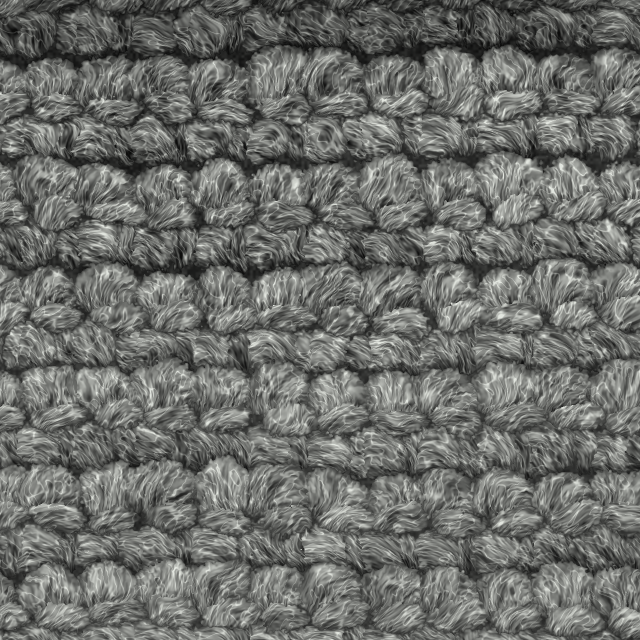
This texture is drawn by a WebGL 2 fragment shader. Its source:

```glsl
#version 300 es
precision highp float;
// Grey crochet fabric: each stitch is four overlapping padded yarn lobes
// (a fanned puff, a rope loop, a broad lower lobe and a thin leg).
// The highest lobe wins, then gets dome shading, contact shadow and fibres.

uniform vec2 u_resolution;
out vec4 outColor;

const float PITCH = 0.0893;                      // stitch width, about 11.2 across
const float FIRST_ROW = 0.124;                   // first puff line, from the top
const float ROW_STEP = 0.168;                    // about 6.2 bands down
const float ROW_SHRINK = 0.0016;                 // bands tighten towards the bottom
const vec3 YARN_TINT = vec3(0.985, 1.0, 0.97);
const float GAP_TONE = 0.13;
const float PLY_CONTRAST = 0.27;
const float HAIR_CONTRAST = 0.36;
const float GLINT = 0.20;
const float CONTACT_SHADOW = 0.42;
const int LOBES = 4;

// Centre xy and radii, in stitch widths
const vec4 LOBE_SHAPE[LOBES] = vec4[LOBES](
  vec4(-0.15, 0.0, 0.57, 0.48),
  vec4(0.02, -0.45, 0.49, 0.27),
  vec4(0.66, -0.98, 0.44, 0.46),
  vec4(0.23, -1.0, 0.23, 0.42));
// Fibre angle, fan amount, lift and brightness
const vec4 LOBE_YARN[LOBES] = vec4[LOBES](
  vec4(1.25, 0.60, 0.30, 0.55),
  vec4(0.42, 0.25, 0.42, 0.56),
  vec4(-0.65, 0.35, 0.06, 0.53),
  vec4(2.10, 0.15, 0.0, 0.47));

float hash(vec2 p) {
  vec3 q = fract(vec3(p.xyx) * 0.1031);
  q += dot(q, q.yzx + 33.33);
  return fract((q.x + q.y) * q.z);
}

float noise(vec2 p) {
  vec2 i = floor(p), f = fract(p);
  f = f * f * (3.0 - 2.0 * f);
  return mix(mix(hash(i), hash(i + vec2(1, 0)), f.x),
             mix(hash(i + vec2(0, 1)), hash(i + vec2(1, 1)), f.x), f.y);
}

vec2 rotate(vec2 p, float a) {
  float c = cos(a), s = sin(a);
  return vec2(c * p.x + s * p.y, c * p.y - s * p.x);
}

float rowLine(float row) {
  return FIRST_ROW + row * (ROW_STEP - ROW_SHRINK * row);
}

// Twisted plies, fine hairs and thin bright glints along the local x axis
float fibres(vec2 p, float seed) {
  vec2 offset = vec2(seed * 91.0, seed * 57.0) + 50.0;
  p.y += 0.10 * noise(p * 3.5 + offset);
  float ply = noise(p * vec2(4.0, 14.0) + offset) - 0.5;
  float hair = noise(p * vec2(9.0, 40.0) + offset.yx) - 0.5;
  float ridge = abs(noise(rotate(p, 0.4) * vec2(5.0, 19.0) + offset) - 0.5);
  float glint = smoothstep(0.12, 0.0, ridge) - 0.33;
  return PLY_CONTRAST * ply + HAIR_CONTRAST * hair + GLINT * glint;
}

float fabricTone(vec2 uv) {
  float down = 1.0 - uv.y + 0.005 * sin(uv.x * 5.0 + uv.y * 4.0);
  vec2 grid = vec2(uv.x, down) / PITCH;
  vec2 bulge = vec2(noise(grid * 2.3), noise(grid * 2.3 + 40.0)) - 0.5;
  vec2 fuzz = vec2(noise(grid * 19.0), noise(grid * 19.0 + 70.0)) - 0.5;
  float nearRow = round((down - FIRST_ROW) / (ROW_STEP - 0.005));
  float nearColumn = round(grid.x);

  // Find the topmost lobe among the neighbouring stitches
  float top = -1.0, dome = 0.0, seed = 0.0;
  vec2 inside = vec2(0.0), local = vec2(0.0);
  vec2 halo = vec2(0.0);                         // nearness to puffs and loops
  int winner = -1;
  for (int j = -1; j <= 1; j++)
  for (int i = -1; i <= 1; i++)
  for (int k = 0; k < LOBES; k++) {
    vec2 cell = vec2(nearColumn + float(i), nearRow + float(j));
    vec2 id = cell + 20.0 + float(k) * 37.0;
    float r1 = hash(id), r2 = hash(id + 11.3), r3 = hash(id + 23.7);
    vec4 shape = LOBE_SHAPE[k];
    vec2 p = vec2(grid.x - cell.x, rowLine(cell.y) / PITCH - grid.y);
    p += 0.18 * bulge - shape.xy - 0.12 * (vec2(r1, r2) - 0.5);
    p = rotate(p, 0.4 * (r3 - 0.5));
    vec2 q = (p + 0.10 * fuzz) / (shape.zw * (0.93 + 0.14 * r2));
    float reach = dot(pow(abs(q), vec2(2.2)), vec2(1.0));
    float z = sqrt(max(0.0, 1.0 - reach));
    float height = LOBE_YARN[k].z + 0.5 * z;
    if (k < 2) halo[k] = max(halo[k], 1.0 - smoothstep(0.9, 1.8, reach));
    if (z > 0.0 && height > top) {
      top = height; dome = z; seed = r1;
      inside = q; local = p; winner = k;
    }
  }
  if (winner < 0) return GAP_TONE + 0.12 * noise(grid * 20.0);

  // Light from above, dark creases at the rims, fibres on top
  vec4 yarn = LOBE_YARN[winner];
  float angle = yarn.x - yarn.y * inside.x + 0.8 * (seed - 0.5);
  float crease = smoothstep(-0.05, 0.85, dome);
  float tone = yarn.w + 0.10 * inside.y + 0.08 * (seed - 0.5);
  tone += fibres(rotate(local, angle), seed) * mix(0.6, 1.1, crease);
  tone = mix(GAP_TONE, tone, mix(0.18, 1.0, crease));

  // Raised yarn shades what lies under it
  float shade = winner > 1 ? max(halo.x, halo.y) : winner == 0 ? 0.3 * halo.y : 0.0;
  return tone * (1.0 - CONTACT_SHADOW * shade);
}

void main() {
  vec2 uv = gl_FragCoord.xy / u_resolution;
  float tone = 0.0;
  for (int s = 0; s < 4; s++) {                  // four samples smooth the edges
    vec2 shift = vec2(s & 1, s >> 1) * 0.5 - 0.25;
    tone += 0.25 * fabricTone((gl_FragCoord.xy + shift) / u_resolution);
  }
  // Softer contrast low down, dimmer along the top
  tone = 0.455 + (tone - 0.46) * mix(0.94, 1.14, uv.y);
  tone *= 1.0 - 0.25 * smoothstep(0.82, 1.0, uv.y);
  tone += 0.07 * (noise(uv * 5.0) - 0.5);
  outColor = vec4(clamp(tone, 0.05, 0.9) * YARN_TINT, 1.0);
}
```
